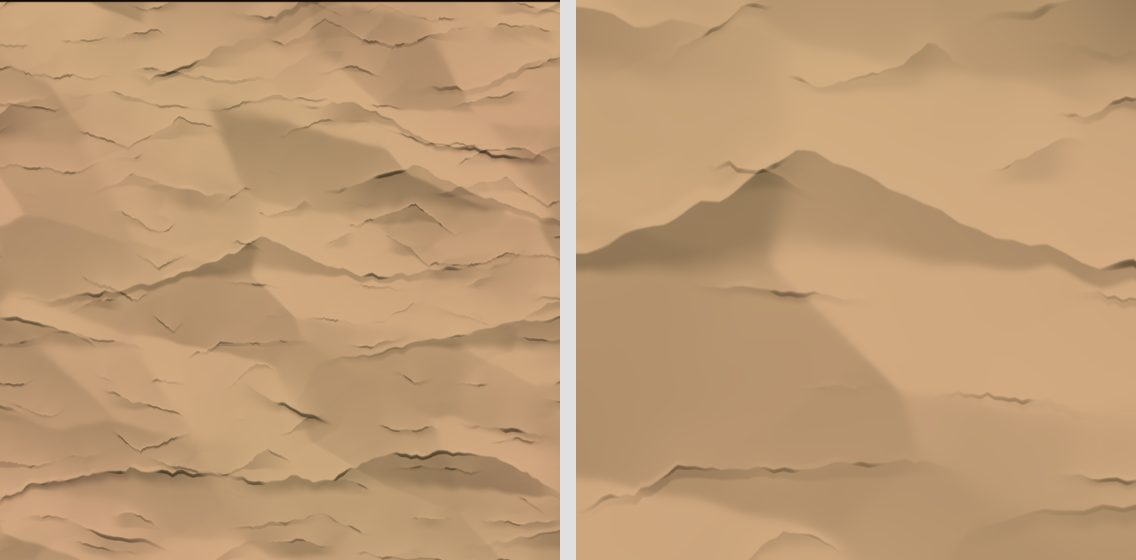
Left: the whole. Right: its middle third, enlarged.
Give the GLSL for this texture, as a Shadertoy shader.

```glsl
// Crumpled kraft paper: straight tilted facets crossed by short, jagged, mostly level folds.

const vec3  PAPER         = vec3(0.742, 0.601, 0.452);  // mid tone of the sheet
const vec3  ROSE_TINT     = vec3(0.005, -0.008, 0.001); // slow warm drift
const vec3  TOP_EDGE      = vec3(0.06, 0.04, 0.04);     // dark strip above the sheet
const float EDGE_HEIGHT   = 0.0035;
const vec2  FACET_CELLS   = vec2(4.4, 6.8);   // large facets per canvas
const vec2  CRINKLE_CELLS = vec2(11.0, 21.0); // small facets per canvas
const float FACET_TONE    = 0.18;
const float CRINKLE_TONE  = 0.09;
const float FOLD_SPACING  = 0.125;
const float FOLD_SWING    = 0.14;  // height of the zigzag
const float SHADOW_TONE   = 0.19;
const float LIGHT_TONE    = 0.10;
const float RIM_TONE      = 0.09;
const float CRACK_TONE    = 0.36;
const float CRACK_WIDTH   = 0.0024;
const float CREASE_SCALE  = 2.3;   // small creases relative to the folds
const float CREASE_GAIN   = 0.6;
const float MAX_LIGHT     = 0.115;

float hash(vec2 p) {
    return fract(sin(dot(p, vec2(127.1, 311.7))) * 43758.55);
}

vec2 hash2(vec2 p) {
    return vec2(hash(p), hash(p + 57.3));
}

// Piecewise linear noise along x; its kinks become fold corners.
float zigzag(float x, float seed) {
    float knot = floor(x);
    return mix(hash(vec2(knot, seed)), hash(vec2(knot + 1.0, seed)), x - knot);
}

// Layered sines roughen the straight facet borders a little.
vec2 warp(vec2 p) {
    vec2 bend = 0.004 * sin(p.yx * vec2(17.0, 11.0) + vec2(1.3, 4.1));
    bend += 0.0022 * sin(p.yx * vec2(47.0, 39.0) + p.xy * 21.0);
    return p + bend + 0.001 * sin(p.yx * 131.0 + p.xy * 73.0);
}

// Cellular noise whose cells are tilted planes, blended at the borders.
float facets(vec2 p, float sharpness, float seed) {
    vec2 cell = floor(p);
    float sum = 0.0, total = 0.0;
    for (int j = -1; j <= 1; j++)
    for (int i = -1; i <= 1; i++) {
        vec2 id = cell + vec2(i, j);
        vec2 delta = p - id - 0.1 - 0.8 * hash2(id + seed);
        vec2 tilt = hash2(id + seed + 19.7) - 0.5;
        float plane = hash(id + seed + 41.9) - 0.5 + 1.1 * dot(delta, tilt);
        float weight = exp(-sharpness * dot(delta, delta));
        sum += weight * plane;
        total += weight;
    }
    return sum / total;
}

// Shaded face below each fold, lit face above it, broken cracks along it.
float folds(vec2 p, float pixel, float seed) {
    float shadow = 0.0, light = 0.0, rim = 0.0, crack = 0.0;
    float nearest = floor(p.y / FOLD_SPACING);
    for (int i = -1; i <= 2; i++) {
        float row = nearest + float(i);
        float id = row + seed;
        float x = p.x * (4.2 + 2.5 * hash(vec2(id, 3.0))) + 7.0 * hash(vec2(id, 8.0));
        float level = (row + 0.1) * FOLD_SPACING;
        float crease = level + FOLD_SWING * (zigzag(x, id + 10.0) - 0.5)
                     + 0.014 * (zigzag(x * 4.3, id + 30.0) - 0.5)
                     + 0.006 * (zigzag(x * 17.0, id + 50.0) - 0.5);
        float base = level - 0.01 + 0.05 * (zigzag(x * 0.6, id + 90.0) - 0.5);
        float below = crease - p.y;
        float strength = smoothstep(0.4, 0.85, zigzag(x * 1.25 + 0.4, id + 70.0));

        // Peaks cast flat-based triangles, dips only a thin streak.
        float depth = max(crease - base, 0.014);
        float softness = mix(0.1, 1.0, zigzag(x * 0.7, id + 110.0));
        float lip = smoothstep(-pixel, 0.0015 + pixel, below);
        float fade = 1.0 - smoothstep(depth * (1.0 - softness), depth + 0.002, below);
        shadow = max(shadow, strength * lip * fade);

        float above = max(-below, 0.0);
        float lit = strength * (1.0 - lip);
        light = max(light, lit * exp(-above / 0.06));

        // Pale worn rims and dark tears come in short pieces.
        float worn = smoothstep(0.45, 0.75, zigzag(x * 3.7, id + 150.0));
        float torn = smoothstep(0.5, 0.75, zigzag(x * 4.1, id + 130.0));
        rim = max(rim, lit * worn * (1.0 - smoothstep(0.003, 0.011, above)));
        float width = CRACK_WIDTH * (0.4 + torn) + pixel;
        float line = 1.0 - smoothstep(0.3 * width, width, abs(below - 0.002));
        crack = max(crack, line * torn * smoothstep(0.0, 0.5, strength));
    }
    return (LIGHT_TONE * light + RIM_TONE * rim) * (1.0 - 0.7 * shadow)
         - SHADOW_TONE * shadow - CRACK_TONE * crack;
}

void mainImage(out vec4 fragColor, in vec2 fragCoord) {
    vec2 p = fragCoord / iResolution.y;
    float pixel = 1.0 / iResolution.y;
    vec2 q = warp(p);

    // Facet borders change from soft to crisp across the sheet.
    float crispness = 0.5 + 0.5 * sin(q.x * 9.0 + 2.0 * sin(q.y * 11.0));
    vec2 slanted = q + vec2(0.35 * q.y, 0.25 * q.x);
    float tone = FACET_TONE * facets(slanted * FACET_CELLS, mix(14.0, 48.0, crispness), 2.0);
    float crinkled = smoothstep(0.35, 0.75, zigzag(q.x * 4.0 + q.y * 3.0, 5.0));
    tone += CRINKLE_TONE * mix(0.2, 1.0, crinkled)
          * facets((q - 0.3 * q.yx) * CRINKLE_CELLS, mix(36.0, 8.0, crispness), 23.0);
    tone += folds(q, pixel, 0.0);
    tone += CREASE_GAIN * folds(q * CREASE_SCALE + 0.37, pixel * CREASE_SCALE, 40.0);

    // Highlights level off gently; shadows keep their depth.
    tone = tone > 0.0 ? MAX_LIGHT * tanh(tone / MAX_LIGHT) : max(tone, -0.6);
    float drift = sin(q.x * 6.0 + 1.5 * sin(q.y * 7.0)) * sin(q.y * 5.0 + 1.0);
    vec3 color = PAPER * (1.0 + tone * vec3(1.0, 1.0, 1.08)) + ROSE_TINT * drift;

    float edge = smoothstep(-pixel, pixel, p.y - 1.0 + EDGE_HEIGHT);
    fragColor = vec4(mix(color, TOP_EDGE, edge), 1.0);
}
```
